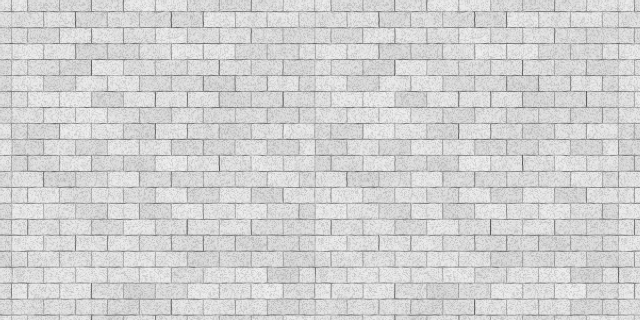
Give the GLSL for this texture, as a Shadertoy shader.

```glsl
// Pale speckled brick wall in running bond, with thin grey joints, repeating sideways.

const float TILE = 19.0; // tile width in course heights: nine and a half bricks

float hash(vec2 p) {
    vec3 q = fract(p.xyx * vec3(0.1031, 0.1030, 0.0973));
    q += dot(q, q.yzx + 33.33);
    return fract((q.x + q.y) * q.z);
}

// Value noise that repeats every "period" cells in x
float noise(vec2 p, float period) {
    vec2 i = floor(p), f = fract(p);
    f = f * f * (3.0 - 2.0 * f);
    float x0 = mod(i.x, period), x1 = mod(i.x + 1.0, period);
    return mix(mix(hash(vec2(x0, i.y)), hash(vec2(x1, i.y)), f.x),
               mix(hash(vec2(x0, i.y + 1.0)), hash(vec2(x1, i.y + 1.0)), f.x), f.y);
}

// Share of a pixel covered by a line of the given half width at distance d
float lineCover(float d, float halfWidth, float pixel) {
    float overlap = min(d + 0.5 * pixel, halfWidth) - max(d - 0.5 * pixel, -halfWidth);
    return clamp(overlap / pixel, 0.0, 1.0);
}

void mainImage(out vec4 fragColor, in vec2 fragCoord) {
    // One unit is one course; y runs downwards
    float pixel = 20.04 / iResolution.y;
    vec2 p = vec2(fragCoord.x, iResolution.y - fragCoord.y) * pixel - 0.73;
    p.x = mod(p.x, TILE);

    // Alternate courses shift by half a brick
    float course = floor(p.y);
    float shifted = p.x + mod(course, 2.0);
    float brick = floor(shifted * 0.5);

    // Brick shade, soft blotches and fine grain
    float grain = noise(p * 15.0 + 400.0, TILE * 15.0);
    float shade = 0.897 + 0.075 * (hash(vec2(brick, course) + 71.0) - 0.5);
    shade += 0.03 * (noise(p * 2.0 + 90.0, TILE * 2.0) - 0.5);
    shade -= 0.155 * grain * grain;

    // Bed joints: uneven darkness along their length
    float wear = noise(vec2(p.x * 3.0, floor(p.y + 0.5) + 200.0), TILE * 3.0);
    float wobble = 0.03 * (noise(p * 4.0 + 150.0, TILE * 4.0) - 0.5);
    float bedDistance = abs(fract(p.y + 0.5) - 0.5 + wobble);
    float bed = lineCover(bedDistance, 0.034, pixel) * mix(0.18, 0.48, wear);

    // Head joints: mostly faint, a few much darker
    float joint = floor((shifted + 1.0) * 0.5);
    float darkness = 0.22 + 0.35 * pow(hash(vec2(joint, course) + 37.0), 4.0);
    float headDistance = abs(mod(shifted + 1.0, 2.0) - 1.0 + wobble);
    float head = lineCover(headDistance, 0.034, pixel) * darkness;

    // Faint joint where the half bricks meet the tile edge
    float seam = lineCover(min(p.x, TILE - p.x), 0.03, pixel) * 0.12;

    shade *= 1.0 - max(bed, max(head, seam));
    fragColor = vec4(vec3(shade), 1.0);
}
```
